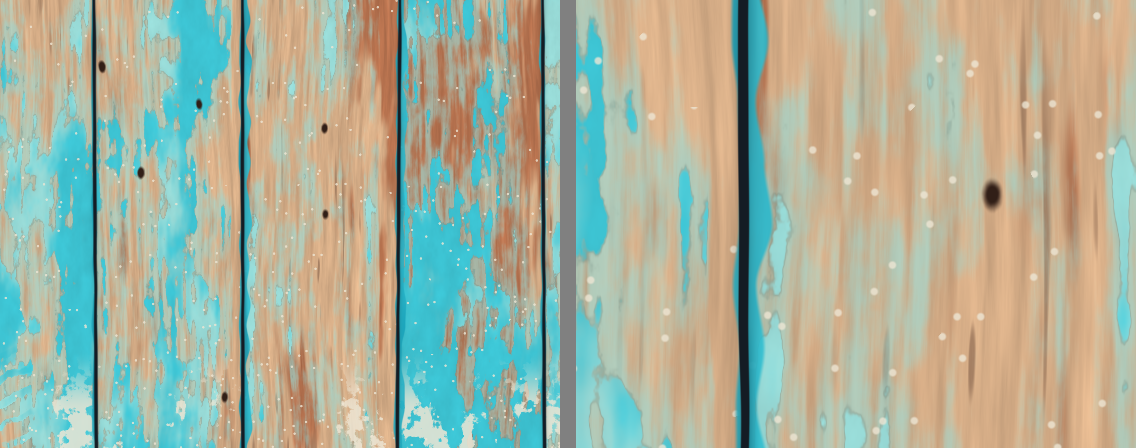
Left: the whole. Right: its middle third, enlarged.
Give the GLSL for this texture, as a Shadertoy shader.

```glsl
// Weathered vertical planks with peeling turquoise paint over tan and rusty wood.

// Layout, as fractions of the canvas width
const float FIRST_SEAM = 0.170;
const float PLANK_PITCH = 0.268;
const float PITCH_JITTER = 0.006;
const float SEAM_LEAN = 0.005;
const float SEAM_HALF_WIDTH = 0.0026;
const float RIGHT_EDGE_PAINT = 0.006;
const int SEAMS = 4;

// Per plank: paint band centre, band width, band strength, extra paint low down
const vec4 PAINT[5] = vec4[5](
    vec4(0.89, 0.14, 0.50, 0.26), vec4(0.68, 0.17, 0.52, 0.20),
    vec4(0.83, 0.04, 0.42, 0.32), vec4(0.22, 0.26, 0.42, 0.62),
    vec4(0.05, 0.25, 0.40, 0.05));
// Per plank: rust amount, start of bare strip, paint vividness, left edge paint
const vec4 WOOD[5] = vec4[5](
    vec4(0.30, 1.20, 0.50, 0.000), vec4(0.27, 0.92, 0.55, 0.003),
    vec4(0.43, 0.87, 0.35, 0.013), vec4(0.66, 1.20, 0.74, 0.012),
    vec4(0.38, 1.20, 0.40, 0.004));

const vec3 TAN = vec3(0.84, 0.68, 0.53);
const vec3 RUST = vec3(0.72, 0.45, 0.31);
const vec3 PALE_PAINT = vec3(0.58, 0.85, 0.84);
const vec3 CYAN_PAINT = vec3(0.20, 0.76, 0.83);
const vec3 EDGE_PAINT = vec3(0.08, 0.62, 0.72);
const vec3 CREAM = vec3(0.93, 0.90, 0.83);
const vec3 CRACK = vec3(0.32, 0.20, 0.15);
const vec3 GAP = vec3(0.08, 0.11, 0.14);

float hash(vec2 p) {
    vec3 q = fract(p.xyx * 0.1031);
    q += dot(q, q.yzx + 33.33);
    return fract((q.x + q.y) * q.z);
}

float noise(vec2 p) {
    vec2 i = floor(p), f = fract(p);
    f *= f * (3.0 - 2.0 * f);
    vec2 e = vec2(0.0, 1.0);
    return mix(mix(hash(i), hash(i + e.yx), f.x),
               mix(hash(i + e), hash(i + e.yy), f.x), f.y);
}

float fbm(vec2 p) {
    float sum = 0.0, amp = 0.52;
    for (int i = 0; i < 5; i++) {
        sum += amp * noise(p);
        p = p * 2.03 + 17.1;
        amp *= 0.5;
    }
    return sum;
}

// Cellular noise: distance to the nearest point, and that point's random id
vec2 cells(vec2 p) {
    vec2 best = vec2(9.0, 0.0), base = floor(p);
    for (int y = -1; y <= 1; y++)
    for (int x = -1; x <= 1; x++) {
        vec2 c = base + vec2(x, y);
        float d = length(c + vec2(hash(c), hash(c + 41.7)) - p);
        if (d < best.x) best = vec2(d, hash(c + 83.3));
    }
    return best;
}

float seamX(int index, float y) {
    float i = float(index);
    return FIRST_SEAM + PLANK_PITCH * i + PITCH_JITTER * sin(4.0 * i)
         + SEAM_LEAN * (0.5 - y) * sin(2.0 * i + 1.0);
}

void mainImage(out vec4 fragColor, in vec2 fragCoord) {
    vec2 uv = fragCoord / iResolution.xy;
    vec2 p = fragCoord / iResolution.y;
    float pixel = 1.0 / iResolution.x;

    // Which plank, and where across it
    float x = uv.x + 0.0012 * (noise(vec2(3.0, p.y * 14.0)) - 0.5);
    int plank = 0;
    for (int i = 0; i < SEAMS; i++) plank += int(x > seamX(i, uv.y));
    float left = seamX(plank - 1, uv.y), right = seamX(plank, uv.y);
    float u = (x - left) / (right - left);
    vec4 paint = PAINT[plank], wood = WOOD[plank];
    vec2 q = p + float(plank) * vec2(7.3, 3.1);
    q.x += 0.006 * sin(q.y * 5.0) + 0.003 * sin(q.y * 13.0 + q.x * 9.0);

    // Bare wood: rusty patches, grain and cracks
    float streak = noise(q * vec2(110.0, 7.0));
    float grain = fbm(q * vec2(150.0, 9.0));
    float strip = smoothstep(0.0, 0.02, u - wood.y + 0.02 * (streak - 0.5));
    float rust = wood.x + 1.2 * (fbm(q * vec2(8.0, 2.5) + 31.0) - 0.5)
               + 0.25 * (streak - 0.5) + 0.4 * strip * (wood.x - 0.2);
    vec3 col = mix(TAN, RUST, smoothstep(0.42, 0.62, rust));
    col *= 0.86 + 0.28 * grain;
    float crack = smoothstep(0.80, 0.95, noise(q * vec2(130.0, 10.0) + 5.0));
    col = mix(col, CRACK, 0.45 * crack * noise(q * vec2(6.0, 3.0) + 9.0));

    // Paint coverage, with slanted brush strokes in the lower left corner
    float band = exp(-pow((u - paint.x) / paint.y, 2.0));
    float low = smoothstep(0.8, 0.1, uv.y);
    float chips = fbm(q * vec2(40.0, 22.0));
    float cover = paint.z * band + paint.w * low - 0.43
                + 1.6 * (fbm(q * vec2(9.0, 3.5)) - 0.5)
                + 0.9 * (chips - 0.5) + 0.5 * (streak - 0.5) - 0.5 * strip;
    float stroke = sin((p.y - 0.45 * p.x) * 125.0 + 3.0 * chips);
    cover += 0.45 * smoothstep(0.3, 0.9, stroke)
           * smoothstep(0.07, 0.04, uv.x) * smoothstep(0.24, 0.18, uv.y);

    // Thin wash in the grain, then solid paint with a shaded rim
    float wash = smoothstep(-0.60, 0.05, cover + 0.7 * (grain - 0.5));
    col = mix(col, PALE_PAINT, 0.62 * wash);
    float vivid = wood.z + 1.3 * (fbm(q * vec2(12.0, 5.0) + 57.0) - 0.5) + 0.3 * cover;
    vec3 coat = mix(PALE_PAINT, CYAN_PAINT, smoothstep(0.3, 0.75, vivid));
    coat *= 0.93 + 0.14 * chips;
    col = mix(col, coat, 0.92 * smoothstep(-0.02, 0.06, cover));
    col *= 1.0 - 0.10 * exp(-pow(cover / 0.03, 2.0));

    // Cream chips, specks and knots
    float bald = fbm(q * vec2(11.0, 4.0) + 73.0) + 0.35 * (fbm(q * 60.0) - 0.5);
    col = mix(col, CREAM, 0.85 * smoothstep(0.58, 0.63, bald) * smoothstep(0.22, 0.08, uv.y));
    vec2 speck = cells(p * 70.0);
    float speckOn = step(mix(0.88, 0.98, uv.y), speck.y);
    col = mix(col, CREAM, 0.8 * speckOn * smoothstep(0.26, 0.12, speck.x));
    vec2 knot = cells(q * vec2(8.0, 5.0));
    col = mix(col, CRACK * 0.6, step(0.87, knot.y) * smoothstep(0.08, 0.035, knot.x + 0.05 * (chips - 0.5)));

    // Painted edges and the dark gap between planks
    float ragged = 0.5 + noise(vec2(float(plank) * 9.0, p.y * 22.0));
    float fromLeft = x - left, fromRight = right - x;
    float edge = max(smoothstep(0.0, 0.003, wood.w * ragged - fromLeft),
                     smoothstep(0.0, 0.003, RIGHT_EDGE_PAINT * ragged - fromRight));
    col = mix(col, mix(EDGE_PAINT, CYAN_PAINT, streak), 0.9 * edge);
    float gap = min(fromLeft, fromRight);
    col *= 1.0 - 0.4 * exp(-gap / 0.003);
    float halfWidth = SEAM_HALF_WIDTH * (0.75 + 0.5 * noise(vec2(8.0, p.y * 9.0)));
    col = mix(GAP, col, smoothstep(-pixel, pixel, gap - halfWidth));

    fragColor = vec4(clamp(col, 0.0, 1.0), 1.0);
}
```
